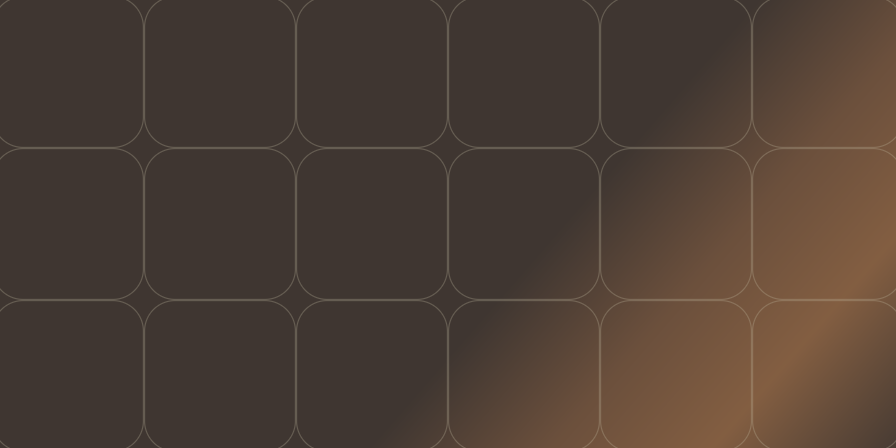
This background is drawn by a Shadertoy shader. Its source:

```glsl
const vec3 DARK = vec3(0.247, 0.212, 0.192);
const vec3 BROWN = vec3(0.420, 0.312, 0.236);
const vec3 COPPER = vec3(0.512, 0.368, 0.256);
const vec3 LINE = vec3(0.75, 0.72, 0.62);

const float PITCH = 0.3393;
const float CORNER_RADIUS = 0.068;
const float HALF_STROKE = 0.0013;
const float LINE_OPACITY = 0.30;

float ramp(float start, float end, float t) {
    return clamp((t - start) / (end - start), 0.0, 1.0);
}

float roundedBox(vec2 p, vec2 halfSize, float radius) {
    vec2 q = abs(p) - halfSize + radius;
    return length(max(q, 0.0)) + min(max(q.x, q.y), 0.0) - radius;
}

// Share of a pixel covered by a stroke centred on distance zero
float strokeCoverage(float dist, float halfWidth, float pixel) {
    float outer = min(dist + 0.5 * pixel, halfWidth);
    float inner = max(dist - 0.5 * pixel, -halfWidth);
    return clamp((outer - inner) / pixel, 0.0, 1.0);
}

// Diagonal band: dark, brown, copper crest, dark again
vec3 copperBand(vec2 p, float slope) {
    float t = p.x - slope * p.y;
    vec3 color = mix(DARK, BROWN, ramp(0.258, 0.661, t));
    color = mix(color, COPPER, ramp(0.661, 1.026, t));
    return mix(color, DARK, ramp(1.026, 1.495, t));
}

// Outlines of rounded tiles that touch along their straight sides
float tileOutline(vec2 p, float pitch, float radius, float pixel) {
    vec2 local = (fract(p / pitch + vec2(0.0, 0.5)) - 0.5) * pitch;
    vec2 halfSize = vec2(0.5 * pitch - HALF_STROKE);
    float dist = roundedBox(local, halfSize, radius);
    return strokeCoverage(dist, HALF_STROKE, pixel);
}

void mainImage(out vec4 fragColor, in vec2 fragCoord) {
    // Centred coordinates, one unit per canvas height
    vec2 p = (fragCoord - 0.5 * iResolution.xy) / iResolution.y;
    float pixel = 1.0 / iResolution.y;

    vec3 color = copperBand(p, 0.87);
    float outline = tileOutline(p, PITCH, CORNER_RADIUS, pixel);
    color = mix(color, LINE, LINE_OPACITY * outline);

    fragColor = vec4(color, 1.0);
}
```
